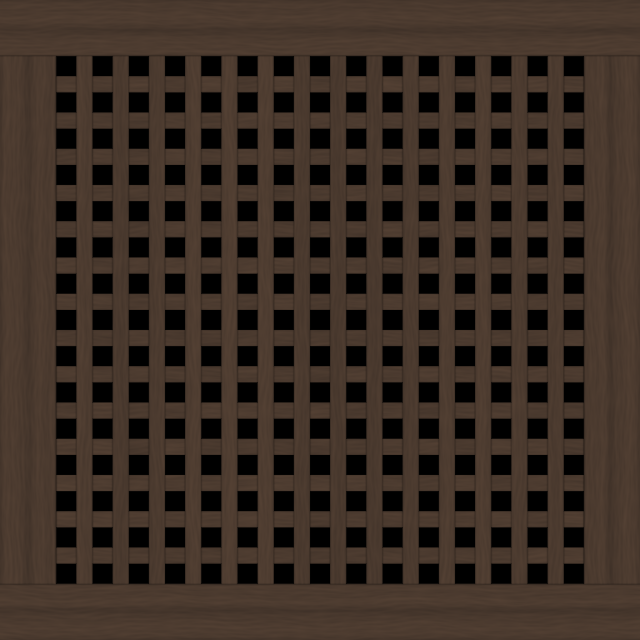
A Shadertoy shader for this pattern:

```glsl
// A dark wooden lattice panel: a plain frame around a 15 by 15 grid of square holes.
// Distances to repeated squares cut the holes; long slats, short crosspieces and
// frame boards share one grain made of layered sines and stretched cellular noise.

const float FRAME = 0.0880;    // width of the frame
const float HOLE = 0.03125;    // side of one hole
const float PITCH = 0.05664;   // spacing of the holes
const vec3 LIGHT_WOOD = vec3(0.325, 0.251, 0.200);
const vec3 DARK_WOOD = vec3(0.235, 0.184, 0.150);

vec2 hash2(vec2 p) {
    vec3 q = fract(p.xyx * vec3(0.1031, 0.1030, 0.0973));
    q += dot(q, q.yzx + 33.33);
    return fract((q.xx + q.yz) * q.zy);
}

// Distance to the nearest scattered point
float cellular(vec2 p) {
    vec2 cell = floor(p);
    float nearest = 2.0;
    for (int j = -1; j <= 1; j++) {
        for (int i = -1; i <= 1; i++) {
            vec2 c = cell + vec2(i, j);
            nearest = min(nearest, length(c + hash2(c) - p));
        }
    }
    return nearest;
}

// Darkness of the grain; p.x runs along the board, p.y across it
float grain(vec2 p, float seed) {
    float bend = 0.003 * sin(p.x * 17.0 + seed * 5.0)
               + 0.0012 * sin(p.x * 53.0 + p.y * 70.0 + seed);
    float y = p.y + bend;
    float broad = 0.6 * sin(y * 150.0 + seed * 3.0) + 0.4 * sin(y * 330.0 + seed * 7.0);
    float fine = sin(y * 820.0 + 2.5 * sin(p.x * 28.0 + seed));
    float fleck = cellular(vec2(p.x * 32.0, y * 230.0) + seed * 13.0);
    return 0.28 + 0.11 * broad + 0.06 * fine + 0.28 * (0.5 - fleck);
}

vec3 wood(vec2 p, float seed, float shade) {
    return mix(LIGHT_WOOD, DARK_WOOD, clamp(grain(p, seed) + shade, 0.0, 1.15));
}

// Soft line at distance zero
float line(float d, float width) {
    return exp(-d * d / (width * width));
}

// Dark growth ring along a frame board, plus a worn outer edge
float frameShade(float fromEdge) {
    return 0.38 * line(fromEdge - 0.046, 0.007) + 0.30 * line(fromEdge, 0.005);
}

// Signed distance along each axis to the nearest hole's side
vec2 holeSides(vec2 uv) {
    vec2 q = mod(uv - FRAME - 0.5 * HOLE + 0.5 * PITCH, PITCH) - 0.5 * PITCH;
    return abs(q) - 0.5 * HOLE;
}

vec3 lattice(vec2 uv, float px) {
    vec2 side = holeSides(uv);
    vec2 id = floor((uv - FRAME) / PITCH);
    vec2 tone = hash2(id + 7.0);
    float slatTone = hash2(vec2(id.x, 41.0)).x;

    // Upright slats lie over the short crosspieces
    vec3 upright = wood(uv.yx, id.x * 1.7 + 2.0, 0.20 * (slatTone - 0.5));
    vec3 crosspiece = wood(uv, id.y * 2.3 + id.x * 0.9, 0.22 * (tone.x - 0.45));
    vec3 color = mix(crosspiece, upright, smoothstep(-px, px, side.x));
    color *= 1.0 - 0.20 * line(side.x, 0.0015);
    color *= 1.0 - 0.10 * line(side.y, 0.0015) * step(side.x, 0.0);

    float hole = smoothstep(0.6 * px, -0.6 * px, max(side.x, side.y));
    return mix(color, vec3(0.0), hole);
}

void mainImage(out vec4 fragColor, in vec2 fragCoord) {
    vec2 uv = fragCoord / iResolution.xy;
    float px = 1.0 / min(iResolution.x, iResolution.y);
    vec2 fromEdge = 0.5 - abs(uv - 0.5);
    vec2 farSide = step(0.5, uv);

    // Panel inside, then the stiles, then the rails across the full width
    vec3 stile = wood(uv.yx, 3.0 + 8.0 * farSide.x, frameShade(fromEdge.x));
    vec3 rail = wood(uv, 5.0 + 9.0 * farSide.y, frameShade(fromEdge.y));
    float inner = FRAME - 0.001;
    vec3 color = lattice(uv, px);
    color = mix(color, stile, smoothstep(0.6 * px, -0.6 * px, fromEdge.x - inner));
    color = mix(color, rail, smoothstep(0.6 * px, -0.6 * px, fromEdge.y - inner));

    // Joints where the boards meet
    float railJoint = line(fromEdge.y - inner, 0.0015);
    float stileJoint = line(fromEdge.x - inner, 0.0015) * step(inner, fromEdge.y);
    color *= 1.0 - 0.22 * max(railJoint, stileJoint);

    fragColor = vec4(color, 1.0);
}
```
